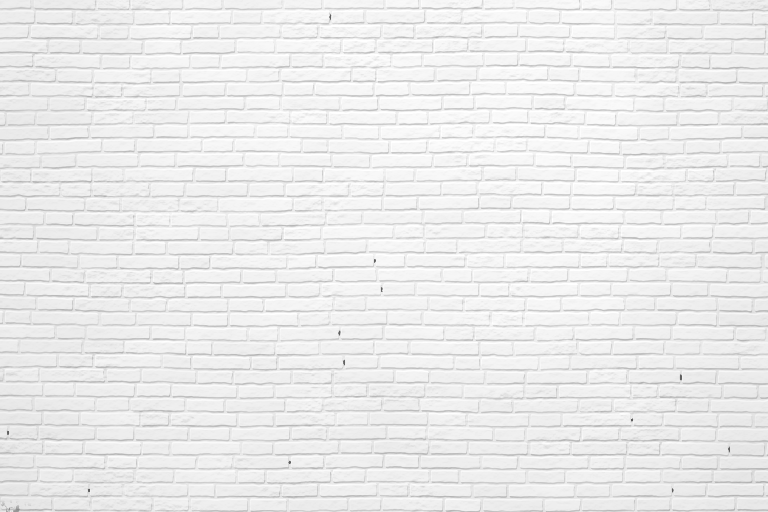
This texture is drawn by a WebGL 1 fragment shader. Its source:

```glsl
precision highp float;
uniform vec2 u_resolution;

#define ROWS 35.7
#define PAIR_WIDTH 0.19
#define STRETCHER_SHARE 0.64
#define JOINT_HALF 0.0026
#define CORNER 0.0025
#define RELIEF 0.003
#define PAINT 0.945
#define SHADOW 0.18
#define HIGHLIGHT 0.05
#define CHIP_RATE 0.1

float hash(vec2 p) {
  return fract(sin(dot(p, vec2(127.1, 311.7))) * 43758.545);
}

float noise(vec2 p) {
  vec2 i = floor(p), f = fract(p);
  f = f * f * (3.0 - 2.0 * f);
  return mix(mix(hash(i), hash(i + vec2(1.0, 0.0)), f.x),
             mix(hash(i + vec2(0.0, 1.0)), hash(i + 1.0), f.x), f.y);
}

float fbm(vec2 p) {
  float sum = 0.0, weight = 0.5;
  for (int i = 0; i < 3; i++) {
    sum += weight * noise(p);
    p = p * 2.1 + 13.7;
    weight *= 0.5;
  }
  return sum / 0.875;
}

// Returns surface height, random tone of the brick and dark chip coverage
vec3 wall(vec2 p, float pixel) {
  vec2 ragged = p + 0.004 * (vec2(fbm(p * 55.0), fbm(p * 55.0 + 41.0)) - 0.5);
  vec2 q = vec2(ragged.x / PAIR_WIDTH, ragged.y * ROWS);
  q.y += 0.25 * (noise(p * vec2(4.0, 7.0)) - 0.5);

  // Alternating long and short bricks, shifted by half a pair in each row
  float row = floor(q.y);
  q.x += 0.5 * mod(row, 2.0) + 0.22 * hash(vec2(row, 3.0));
  q.x += 0.15 * noise(vec2(q.x * 1.7, row * 5.3));
  vec2 cell = floor(q), f = fract(q);
  float split = STRETCHER_SHARE + 0.1 * (hash(cell) - 0.5);
  float header = step(split, f.x);
  float left = header * split;
  float right = mix(split, 1.0, header);

  // Rounded brick with partly painted-over joints
  vec2 size = vec2((right - left) * PAIR_WIDTH, 1.0 / ROWS);
  vec2 local = vec2((f.x - 0.5 * (left + right)) * PAIR_WIDTH, (f.y - 0.5) / ROWS);
  vec2 inset = abs(local) - 0.5 * size + JOINT_HALF + CORNER;
  float d = length(max(inset, 0.0)) + min(max(inset.x, inset.y), 0.0) - CORNER;
  float soft = max(0.0012, 0.6 * pixel);
  float height = 1.0 - smoothstep(-soft, soft, d);
  height = mix(height, 1.0, 0.5 * noise(p * vec2(16.0, 30.0) + 5.0));

  // Rough patches of flaking paint
  float rough = smoothstep(0.5, 0.85, noise(p * vec2(11.0, 22.0) + 70.0));
  height += (0.4 + 0.8 * rough) * (fbm(p * vec2(75.0, 120.0)) - 0.5);

  // Narrow dark holes in a few upright joints
  float present = step(1.0 - CHIP_RATE * (1.0 - 0.7 * p.y), hash(cell + 57.0));
  vec2 hole = vec2((f.x - split) * PAIR_WIDTH, (f.y - 0.45) / ROWS);
  float tall = mix(0.003, 0.009, hash(cell + 91.0));
  float reach = length(hole / vec2(0.0024, tall)) + 0.6 * (noise(p * 300.0) - 0.5);
  float chip = present * (1.0 - smoothstep(0.5, 1.1, reach));

  return vec3(height, hash(cell + header * 0.37), chip);
}

void main() {
  vec2 uv = gl_FragCoord.xy / u_resolution;
  vec2 p = gl_FragCoord.xy / u_resolution.y;
  float pixel = 1.0 / u_resolution.y;

  // Light from above: bright upper lips, shadows under the bricks
  vec3 here = wall(p, pixel);
  float slope = here.x - wall(p + RELIEF * vec2(-0.3, 1.0), pixel).x;
  float shade = PAINT + HIGHLIGHT * max(slope, 0.0) - SHADOW * max(-slope, 0.0);
  shade -= 0.04 * clamp(1.0 - here.x, 0.0, 1.0);
  shade += 0.016 * (here.y - 0.5) + 0.02 * (fbm(p * vec2(9.0, 14.0)) - 0.5);

  // Broad glow high on the right, dimmer sides and foot
  vec2 away = (uv - vec2(0.66, 0.8)) / vec2(0.4, 0.45);
  shade += 0.026 * exp(-dot(away, away));
  shade -= 0.022 * smoothstep(0.25, 0.5, abs(uv.x - 0.5));
  shade -= 0.012 * (1.0 - smoothstep(0.0, 0.5, uv.y));

  // Grime in the lower left corner and open holes
  float grime = smoothstep(0.55, 0.75, fbm(p * 140.0 + 8.0));
  grime *= 1.0 - smoothstep(0.005, 0.04, length(uv * vec2(0.6, 1.5)));
  shade = mix(shade, 0.4, 0.7 * grime);
  shade = mix(shade, 0.25, 0.8 * here.z);

  gl_FragColor = vec4(vec3(clamp(shade, 0.0, 1.0)), 1.0);
}
```
